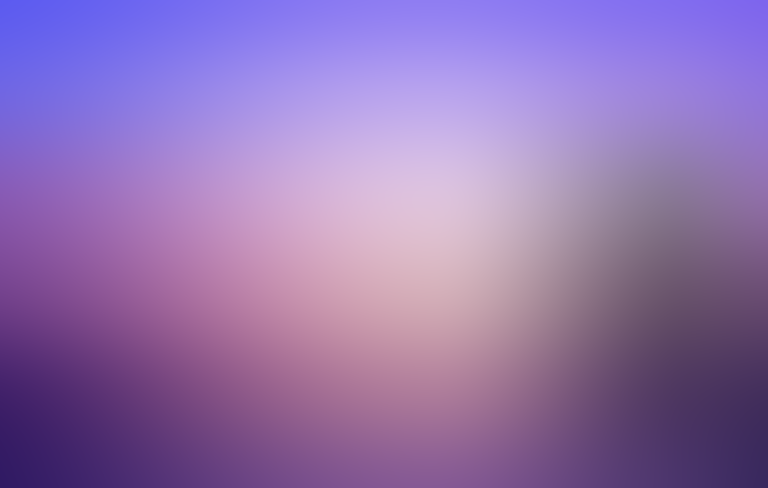
Write a WebGL 2 fragment shader that draws this background.

```glsl
#version 300 es
precision highp float;
// A soft blurred dusk gradient: blue sky, pale rosy heart, smoky shadow at right, indigo ground.

uniform vec2 u_resolution;
out vec4 fragColor;

// Vertical colour ramps, evenly spaced from bottom to top
const int STOPS = 6;
const vec3 LEFT_RAMP[STOPS] = vec3[STOPS](
    vec3(0.17, 0.09, 0.38), vec3(0.235, 0.12, 0.41), vec3(0.43, 0.25, 0.55),
    vec3(0.51, 0.34, 0.70), vec3(0.43, 0.39, 0.88), vec3(0.35, 0.35, 0.94));
const vec3 HEART_RAMP[STOPS] = vec3[STOPS](
    vec3(0.52, 0.35, 0.58), vec3(0.68, 0.50, 0.61), vec3(0.82, 0.70, 0.73),
    vec3(0.86, 0.77, 0.87), vec3(0.73, 0.65, 0.93), vec3(0.56, 0.49, 0.95));
const vec3 SHADOW_RAMP[STOPS] = vec3[STOPS](
    vec3(0.30, 0.21, 0.43), vec3(0.31, 0.22, 0.38), vec3(0.41, 0.33, 0.42),
    vec3(0.53, 0.47, 0.58), vec3(0.61, 0.51, 0.85), vec3(0.51, 0.43, 0.94));
const vec3 RIGHT_RAMP[STOPS] = vec3[STOPS](
    vec3(0.21, 0.15, 0.36), vec3(0.26, 0.18, 0.36), vec3(0.42, 0.30, 0.46),
    vec3(0.57, 0.43, 0.68), vec3(0.56, 0.45, 0.86), vec3(0.49, 0.39, 0.93));

// Horizontal spans over which one ramp melts into the next
const vec2 LEFT_TO_HEART = vec2(-0.08, 0.56);
const vec2 HEART_TO_SHADOW = vec2(0.56, 0.90);
const vec2 SHADOW_TO_RIGHT = vec2(0.84, 1.04);

// Rosy tint left of the heart
const vec2 ROSE_CENTER = vec2(0.30, 0.40);
const vec2 ROSE_SIZE = vec2(0.17, 0.19);
const vec3 ROSE_TINT = vec3(0.04, -0.045, -0.01);

// Smooth Catmull-Rom curve through the stops of a ramp
vec3 sampleRamp(vec3 ramp[STOPS], float height) {
    float position = clamp(height, 0.0, 1.0) * float(STOPS - 1);
    int i = min(int(position), STOPS - 2);
    float t = position - float(i);
    vec3 before = ramp[max(i - 1, 0)];
    vec3 low = ramp[i];
    vec3 high = ramp[i + 1];
    vec3 after = ramp[min(i + 2, STOPS - 1)];
    vec3 slope = 0.5 * (high - before);
    vec3 curve = before - 2.5 * low + 2.0 * high - 0.5 * after;
    vec3 bend = 0.5 * (after - before) + 1.5 * (low - high);
    return low + t * (slope + t * (curve + t * bend));
}

float softGlow(vec2 p, vec2 center, vec2 size) {
    vec2 d = (p - center) / size;
    return exp(-0.5 * dot(d, d));
}

float blend(vec2 span, float x) {
    return smoothstep(span.x, span.y, x);
}

void main() {
    vec2 uv = gl_FragCoord.xy / u_resolution;

    // Melt the vertical ramps together from left to right
    vec3 color = sampleRamp(LEFT_RAMP, uv.y);
    color = mix(color, sampleRamp(HEART_RAMP, uv.y), blend(LEFT_TO_HEART, uv.x));
    color = mix(color, sampleRamp(SHADOW_RAMP, uv.y), blend(HEART_TO_SHADOW, uv.x));
    color = mix(color, sampleRamp(RIGHT_RAMP, uv.y), blend(SHADOW_TO_RIGHT, uv.x));

    // Warm the left flank
    color += ROSE_TINT * softGlow(uv, ROSE_CENTER, ROSE_SIZE);

    fragColor = vec4(clamp(color, 0.0, 1.0), 1.0);
}
```
